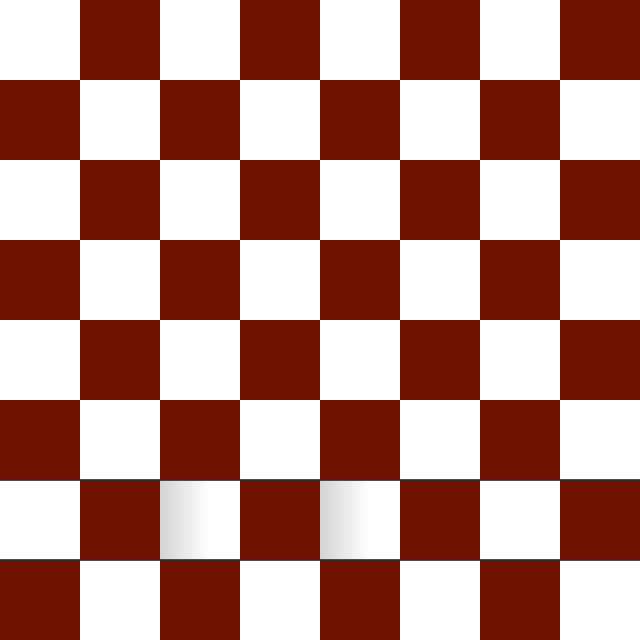
Write a Shadertoy shader that draws this pattern.

```glsl
#define CELLS 8.0
#define DARK_COLOR vec3(0.44, 0.07, 0.0)
#define LIGHT_COLOR vec3(1.0)
#define LINE_COLOR vec3(0.2, 0.16, 0.16)
#define LINE_WIDTH 0.021
#define SHADE_ROW 1.0
#define SHADE_LEVEL 0.83
#define SHADE_REACH 0.62

// Antialiased square wave: +1 in even cells, -1 in odd cells
vec2 squareWave(vec2 p, vec2 pixel) {
    vec2 triangle = 0.5 - abs(mod(p + 0.5, 2.0) - 1.0);
    return clamp(2.0 * triangle / pixel, -1.0, 1.0);
}

// Left-to-right fade on the third and fifth squares of one row
float squareShade(vec2 p) {
    vec2 cell = floor(p);
    bool shaded = cell.y == SHADE_ROW && (cell.x == 2.0 || cell.x == 4.0);
    float fade = mix(SHADE_LEVEL, 1.0, clamp(fract(p.x) / SHADE_REACH, 0.0, 1.0));
    return shaded ? fade : 1.0;
}

// Coverage of a horizontal rule centred on a given height
float rule(float y, float height, float pixel) {
    return clamp((0.5 * LINE_WIDTH - abs(y - height)) / pixel + 0.5, 0.0, 1.0);
}

void mainImage(out vec4 fragColor, in vec2 fragCoord) {
    vec2 p = fragCoord / iResolution.xy * CELLS;
    vec2 pixel = CELLS / iResolution.xy;

    // Checkerboard with shaded light squares
    vec2 wave = squareWave(p, pixel);
    float dark = 0.5 + 0.5 * wave.x * wave.y;
    vec3 color = mix(LIGHT_COLOR * squareShade(p), DARK_COLOR, dark);

    // Thin rules above and below the shaded row
    float lines = max(rule(p.y, SHADE_ROW, pixel.y), rule(p.y, SHADE_ROW + 1.0, pixel.y));
    color = mix(color, LINE_COLOR, lines);

    fragColor = vec4(color, 1.0);
}
```
